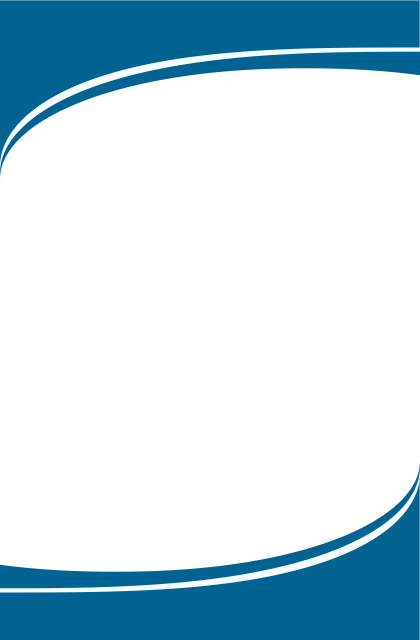
This background is drawn by a WebGL 2 fragment shader. Its source:

```glsl
#version 300 es
precision highp float;

uniform vec2 u_resolution;
out vec4 fragColor;

// Colours
const vec3 BLUE = vec3(0.005, 0.388, 0.572);
const vec3 RIBBON = vec3(0.96, 0.995, 0.99);
const vec3 PAPER = vec3(1.0);

// Arches: crest x, foot depth, rise, roundness (depth runs down from the top)
const vec4 OUTER_ARCH = vec4(1.0, 0.2604, 0.1862, 3.1);
const vec4 MIDDLE_ARCH = vec4(1.0, 0.2708, 0.1900, 2.8);
const vec4 INNER_ARCH = vec4(0.727, 0.2799, 0.1732, 2.15);

// Pale hairline along the top and right borders
const float HAIRLINE_WIDTH = 0.002;
const float HAIRLINE_STRENGTH = 0.35;

// Smooth coverage of the area below a superelliptic arch
float archCoverage(vec2 p, vec4 arch) {
    float u = abs(arch.x - p.x) / arch.x;
    float v = max(arch.y - p.y, 0.0) / arch.z;
    float field = pow(u, arch.w) + v * v - 1.0;
    vec2 slope = vec2(arch.w * pow(u, arch.w - 1.0) / arch.x, 2.0 * v / arch.z);
    float pixelStep = max(length(slope / u_resolution), 1e-6);
    return clamp(0.5 - field / pixelStep, 0.0, 1.0);
}

void main() {
    vec2 uv = gl_FragCoord.xy / u_resolution;

    // The lower half is the upper half turned by 180 degrees
    vec2 p = uv.y > 0.5 ? vec2(uv.x, 1.0 - uv.y) : vec2(1.0 - uv.x, uv.y);

    // Border hairline over the blue field
    float aspect = u_resolution.y / u_resolution.x;
    float border = min(1.0 - uv.x, (1.0 - uv.y) * aspect);
    float pixel = 1.0 / u_resolution.x;
    float hairline = 1.0 - smoothstep(HAIRLINE_WIDTH - 0.5 * pixel, HAIRLINE_WIDTH + 0.5 * pixel, border);
    vec3 color = mix(BLUE, PAPER, HAIRLINE_STRENGTH * hairline);

    // Nested arches: pale ribbon, blue crescent, open page
    color = mix(color, RIBBON, archCoverage(p, OUTER_ARCH));
    color = mix(color, BLUE, archCoverage(p, MIDDLE_ARCH));
    color = mix(color, PAPER, archCoverage(p, INNER_ARCH));

    fragColor = vec4(color, 1.0);
}
```
